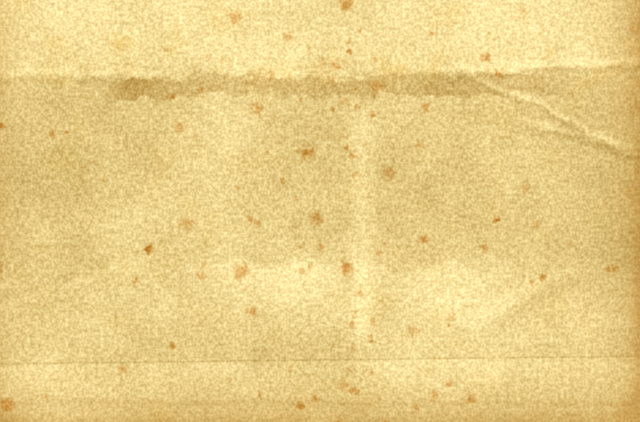
This texture is drawn by a Shadertoy shader. Its source:

```glsl
const vec3 PAPER = vec3(0.934, 0.836, 0.562);
const vec3 TONE_TINT = vec3(0.88, 1.00, 1.06);
const vec3 OCHRE = vec3(0.915, 0.775, 0.450);
const vec3 STAIN = vec3(0.770, 0.620, 0.330);
const vec3 EDGE_BROWN = vec3(0.750, 0.570, 0.270);
const vec3 FOXING = vec3(0.790, 0.545, 0.220);

const float GRAIN_SCALE = 155.0;
const float GRAIN_AMOUNT = 0.125;
const float MOTTLE_AMOUNT = 0.075;
const float FOLD_HEIGHT = 0.135;
const float BAND_HEIGHT = 0.795;
const float BAND_HALF_WIDTH = 0.024;
const float STRIP_X = 0.855;
const float TIDE_HEIGHT = 0.375;

vec3 hash3(vec2 cell) {
    vec3 h = fract(vec3(cell.xyx) * vec3(0.1031, 0.1030, 0.0973));
    h += dot(h, h.yxz + 33.33);
    return fract((h.xxy + h.yzz) * h.zyx);
}

vec2 gradient(vec2 cell) {
    float angle = 6.2832 * hash3(cell + 57.0).x;
    return vec2(cos(angle), sin(angle));
}

float noise(vec2 p) {
    vec2 i = floor(p), f = p - i;
    vec2 u = f * f * f * (f * (f * 6.0 - 15.0) + 10.0);
    vec2 e = vec2(1.0, 0.0);
    float low = mix(dot(gradient(i), f), dot(gradient(i + e), f - e), u.x);
    float high = mix(dot(gradient(i + e.yx), f - e.yx), dot(gradient(i + 1.0), f - 1.0), u.x);
    return mix(low, high, u.y);
}

float fbm(vec2 p) {
    float sum = 0.0, amp = 1.0;
    for (int i = 0; i < 4; i++) {
        sum += amp * noise(p);
        p = mat2(1.6, 1.2, -1.2, 1.6) * p + 7.3;
        amp *= 0.55;
    }
    return sum;
}

float bell(float x, float width) {
    return exp(-x * x / (width * width));
}

float range(float lo, float hi, float soft, float x) {
    return smoothstep(lo - soft, lo + soft, x) - smoothstep(hi - soft, hi + soft, x);
}

// Relief of a fold: bright on its left side, dark on its right
float crease(vec2 p, vec2 a, vec2 b, float width) {
    float len = length(b - a);
    vec2 dir = (b - a) / len, q = p - a;
    float along = dot(q, dir) / len;
    float wobble = 0.016 * fbm(p * 9.0) * smoothstep(0.003, 0.008, width);
    float across = (dir.x * q.y - dir.y * q.x + wobble) / width;
    return 2.0 * across * exp(-across * across) * range(0.08, 0.92, 0.12, along);
}

// Scattered blots, one candidate per cell, denser near the middle
float foxing(vec2 p, float cellSize, float chance, float radius) {
    vec2 warped = p + 0.4 * radius * vec2(noise(p * 90.0), noise(p * 90.0 + 31.0));
    vec2 home = floor(p / cellSize);
    float blots = 0.0;
    for (int y = -1; y <= 1; y++)
    for (int x = -1; x <= 1; x++) {
        vec2 cell = home + vec2(x, y);
        vec3 h = hash3(cell + 900.0 * cellSize), k = hash3(cell + 211.0);
        vec2 centre = (cell + h.xy) * cellSize;
        float density = 0.12 + bell(centre.x - 0.78, 0.45) + bell(centre.x - 0.8, 0.06);
        density *= max(0.0, 0.75 + 1.4 * noise(centre * 4.0));
        float size = radius * mix(0.45, 1.0, k.x * k.x);
        float d = length(warped - centre) / size + 0.6 * noise(p * 75.0);
        float blot = (1.0 - smoothstep(0.1, 1.3, d)) * mix(0.3, 0.95, k.y);
        blots = max(blots, blot * step(h.z, chance * density));
    }
    return blots;
}

void mainImage(out vec4 fragColor, in vec2 fragCoord) {
    vec2 p = fragCoord / iResolution.y;
    float right = iResolution.x / iResolution.y - p.x;
    float cloud = fbm(p * 3.0), ragged = fbm(p * 14.0), fringe = fbm(p * 32.0 + 5.0);

    // Broad light and shade
    float tone = MOTTLE_AMOUNT * cloud + 0.035 * ragged + 0.02 * fringe;
    tone += 0.055 * smoothstep(0.79, 0.87, p.y + 0.03 * ragged);
    tone -= 0.034 * range(0.37, 0.80, 0.06, p.y);
    tone += 0.070 * range(STRIP_X - 0.025, STRIP_X + 0.03, 0.022, p.x + 0.01 * ragged)
          * range(0.17, 0.74, 0.05, p.y);
    float tide = TIDE_HEIGHT + 0.04 * fbm(vec2(p.x * 9.0, 2.0)) - 0.03 * (p.x - 0.6);
    tone += 0.06 * (1.0 - smoothstep(-0.005, 0.008, p.y - tide + 0.012 * fringe))
          * smoothstep(0.14, 0.36, p.y) * range(0.5, 1.15, 0.08, p.x);

    // Folds and wrinkles
    float foldY = FOLD_HEIGHT + 0.012 * p.x - p.y;
    tone += 0.04 * smoothstep(-0.003, 0.003, foldY) * bell(foldY, 0.07) - 0.06 * bell(foldY + 0.003, 0.0025);
    tone += 0.08 * crease(p, vec2(0.95, 0.825), vec2(1.65, 0.862), 0.010);
    tone += 0.08 * crease(p, vec2(1.06, 0.85), vec2(1.58, 0.59), 0.009);
    tone += 0.06 * crease(p, vec2(1.20, 0.71), vec2(1.60, 0.63), 0.010);
    tone += 0.06 * crease(p, vec2(-0.1, 0.815), vec2(0.42, 0.815), 0.012);
    tone -= 0.035 * crease(p, vec2(-0.08, 0.25), vec2(0.45, 0.44), 0.016);
    tone += 0.05 * crease(p, vec2(1.13, 0.22), vec2(1.38, 0.37), 0.025);
    tone += 0.05 * crease(p, vec2(0.73, 0.25), vec2(0.92, 0.18), 0.003);

    // Paper fibre grain
    tone += GRAIN_AMOUNT * (noise(p * GRAIN_SCALE) + 0.8 * noise(p * GRAIN_SCALE * 0.55 + 19.0));
    vec3 color = PAPER + tone * TONE_TINT;

    // Ochre clouds, water band and browned margins
    float ochre = smoothstep(0.05, 0.8, fbm(p * 9.0 + 40.0)) * mix(0.3, 0.75, smoothstep(0.72, 0.85, p.y));
    color = mix(color, OCHRE + tone * TONE_TINT, ochre);
    float bandDistance = abs(p.y - BAND_HEIGHT - 0.025 * cloud) + 0.022 * ragged + 0.016 * fringe;
    float band = (1.0 - smoothstep(-0.008, 0.008, bandDistance - BAND_HALF_WIDTH)) * range(0.27, 1.32, 0.07, p.x);
    band *= 0.48 + 0.4 * ragged + 0.3 * fringe + 0.35 * bell(p.x - 0.31, 0.06);
    color = mix(color, STAIN + tone * TONE_TINT, clamp(band, 0.0, 0.9));
    float margin = 0.60 * exp(-right / 0.04) + 0.28 * exp(-p.x / 0.04) + 0.50 * exp(-p.y / 0.045);
    margin += 0.14 * bell(p.y - 0.045, 0.008) + 0.10 * exp(-right / 0.2);
    color = mix(color, EDGE_BROWN + 0.5 * tone, clamp(margin * (1.0 + 0.6 * ragged), 0.0, 0.8));

    // Fox marks
    float spots = max(foxing(p, 0.085, 0.46, 0.021), 0.75 * foxing(p, 0.043, 0.18, 0.012));
    color = mix(color, FOXING + tone * TONE_TINT, spots);
    fragColor = vec4(clamp(color, 0.0, 1.0), 1.0);
}
```
